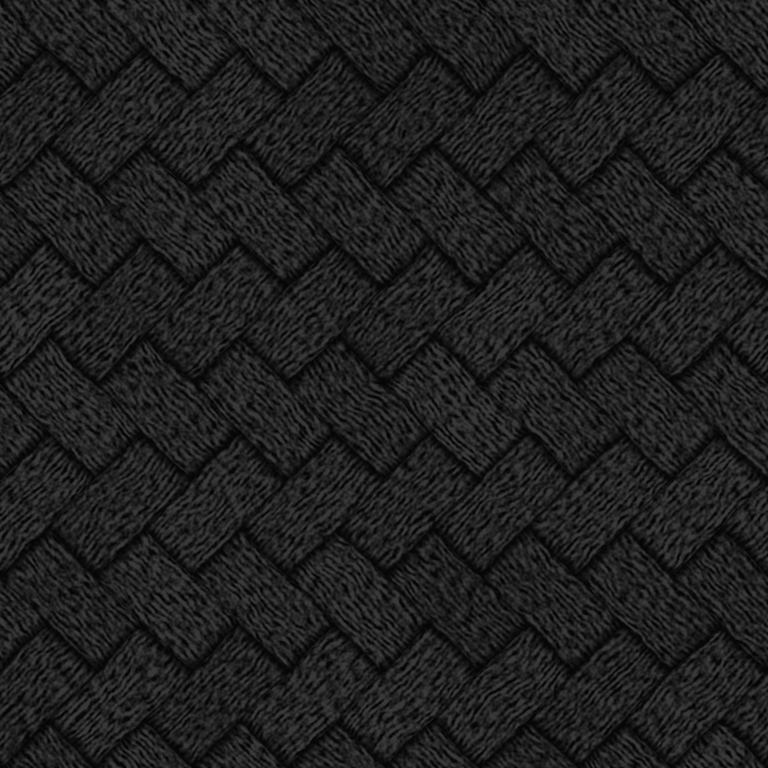
This pattern is drawn by a Shadertoy shader. Its source:

```glsl
// Charcoal woven herringbone: two-by-one strips laid on a diagonal grid.
// Each strip carries ribbed threads broken up by stretched gradient noise,
// and darkens at its ends, where it dips under its neighbours.
#define REPEATS 8.0        // strips across the canvas; half as many rows of pairs down
#define RIBS 11.0          // threads across one strip
#define RIB_DEPTH 0.050
#define DASH_DEPTH 0.125
#define GRAIN_DEPTH 0.075
#define BASE_TONE 0.133
#define TONE_VARIATION 0.16
#define EDGE_WOBBLE 0.045
#define END_SHADOW 0.17    // in strip widths
#define SEAM_WIDTH 0.06    // in strip widths
#define DARKEST 0.022
#define BRIGHTEST 0.225

float hash(vec2 p) {
    vec3 q = fract(p.xyx * vec3(0.1031, 0.1030, 0.0973));
    q += dot(q, q.yzx + 33.33);
    return fract((q.x + q.y) * q.z);
}

vec2 gradient(vec2 cell) {
    float angle = 6.2832 * hash(cell);
    return vec2(cos(angle), sin(angle));
}

// Gradient noise, roughly -1 to 1
float noise(vec2 p) {
    vec2 i = floor(p), f = p - i;
    vec2 s = f * f * f * (f * (f * 6.0 - 15.0) + 10.0);
    vec2 e = vec2(1.0, 0.0);
    float a = dot(gradient(i), f);
    float b = dot(gradient(i + e.xy), f - e.xy);
    float c = dot(gradient(i + e.yx), f - e.yx);
    float d = dot(gradient(i + e.xx), f - e.xx);
    return 1.4 * mix(mix(a, b, s.x), mix(c, d, s.x), s.y);
}

// Finds the strip under a diagonal grid point: xy = along (0..2) and across (0..1)
vec2 herringbone(vec2 grid, out vec2 id) {
    vec2 cell = floor(grid), f = grid - cell;
    float phase = mod(cell.x - cell.y, 4.0);
    if (phase < 1.5) {
        id = cell - vec2(phase, 0.0);
        return vec2(f.x + phase, f.y);
    }
    id = cell - vec2(0.0, 3.0 - phase) + 57.0;
    return vec2(f.y + 3.0 - phase, f.x);
}

// Ribbed cloth tone of one strip
float threads(vec2 strip, vec2 seed, float pixel) {
    vec2 p = strip + seed;
    float bend = 0.07 * noise(p * vec2(1.3, 2.0)) + 0.025 * noise(p * vec2(5.0, 4.0));
    float across = strip.y + bend;
    float rib = cos(6.2832 * (across * RIBS + hash(seed)));
    rib *= 1.0 - smoothstep(0.3, 0.7, pixel * RIBS);

    // Dashes follow the thread; a slight slant gives the twisted yarn look
    vec2 yarn = vec2(strip.x + 0.35 * across, across) + seed;
    float dash = noise(yarn * vec2(6.5, 1.35 * RIBS));
    float grain = noise(p * vec2(17.0, 21.0) + 40.0);

    // Worn areas where the ribs flatten
    float wear = smoothstep(0.1, 0.7, noise(p * 1.7 + 9.0));
    return BASE_TONE + RIB_DEPTH * rib * (1.0 - 0.6 * wear)
         + DASH_DEPTH * dash + GRAIN_DEPTH * grain;
}

void mainImage(out vec4 fragColor, in vec2 fragCoord) {
    // Diagonal grid, one unit per strip width, measured from the top left
    vec2 p = REPEATS * vec2(fragCoord.x, iResolution.y - fragCoord.y) / iResolution.y;
    float pixel = 1.4142 * REPEATS / iResolution.y;
    vec2 grid = vec2(p.x + p.y, p.x - p.y);
    grid += EDGE_WOBBLE * vec2(noise(p * 1.6), noise(p * 1.6 + 31.0));

    vec2 id;
    vec2 strip = herringbone(grid, id);
    vec2 seed = 20.0 * vec2(hash(id + 83.0), hash(id + 141.0));
    float tone = threads(strip, seed, pixel);

    // Shadows under the ends and thin seams along the sides
    float end = min(strip.x, 2.0 - strip.x);
    float side = min(strip.y, 1.0 - strip.y);
    float endLight = smoothstep(-0.02, max(END_SHADOW, pixel), end);
    float sideLight = smoothstep(-0.01, max(SEAM_WIDTH, pixel), side);
    tone *= mix(0.18, 1.0, endLight) * mix(0.4, 1.0, sideLight);

    // Uneven dye from strip to strip and over the whole cloth
    tone *= 1.0 + TONE_VARIATION * (hash(id + 211.0) - 0.5);
    tone *= 1.0 + 0.5 * TONE_VARIATION * noise(p * 0.7 + 13.0);

    fragColor = vec4(vec3(clamp(tone, DARKEST, BRIGHTEST)), 1.0);
}
```
